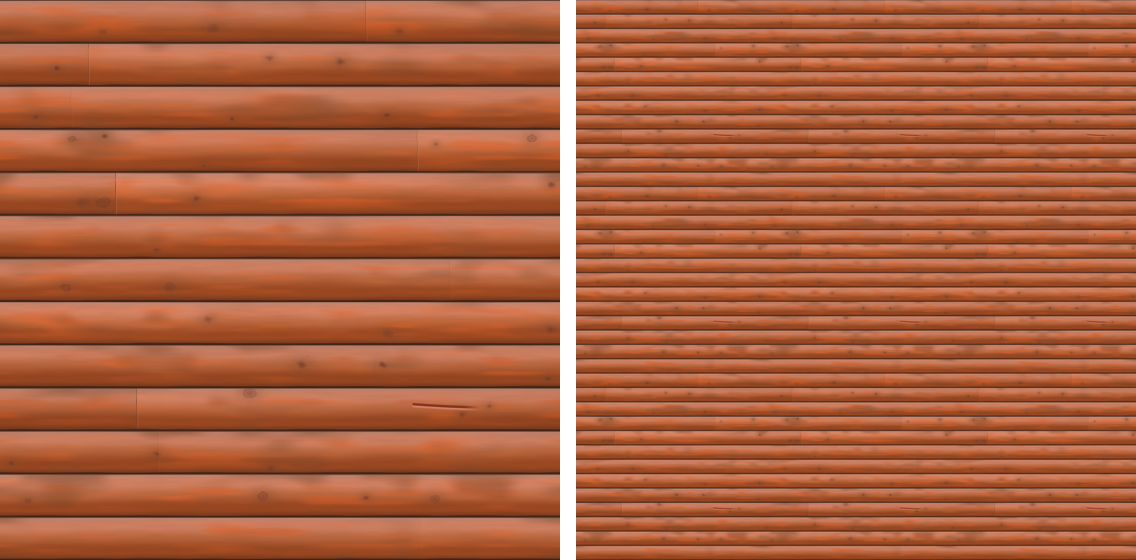
Left, the tile; right, the same tile 3 across and 3 down.
Reproduce this texture procedurally as a three.js fragment shader.

```glsl
varying vec2 vUv;

const float BOARDS = 13.0;
const float SEAM = 0.026;          // seam height, as a share of a board
const float KNOT_SLOTS = 6.0;      // possible knots along a board
const float KNOT_CHANCE = 0.5;
const float GRAIN = 0.075;
const float JOINT_WIDTH = 0.0013;
const float SCRATCH_BOARD = 3.0;
const vec2 SCRATCH_START = vec2(0.735, 0.62);
const vec2 SCRATCH_END = vec2(0.862, 0.54);

const vec3 SEAM_COLOR = vec3(0.25, 0.14, 0.10);
const vec3 UNDERSIDE = vec3(0.49, 0.23, 0.11);
const vec3 LOWER = vec3(0.60, 0.28, 0.13);
const vec3 MIDDLE = vec3(0.73, 0.40, 0.24);
const vec3 UPPER = vec3(0.81, 0.50, 0.38);
const vec3 CREST = vec3(0.75, 0.51, 0.42);
const vec3 TOP_EDGE = vec3(0.46, 0.30, 0.24);
const vec3 ORANGE = vec3(0.85, 0.37, 0.16);
const vec3 STAIN = vec3(0.46, 0.27, 0.16);
const vec3 KNOT = vec3(0.40, 0.20, 0.17);
const vec3 SCRATCH_DARK = vec3(0.50, 0.15, 0.08);
const vec3 SCRATCH_LIGHT = vec3(0.90, 0.60, 0.48);

float hash(vec2 p) {
  vec3 q = fract(p.xyx * 0.1031);
  q += dot(q, q.yzx + 33.33);
  return fract((q.x + q.y) * q.z);
}

// Value noise that wraps along x; each seed is a separate field.
float noise(vec2 p, float period, float seed) {
  vec2 i = floor(p);
  vec2 f = p - i;
  f = f * f * (3.0 - 2.0 * f);
  float x0 = mod(i.x, period);
  float x1 = mod(i.x + 1.0, period);
  float y = i.y + seed * 37.0;
  return mix(mix(hash(vec2(x0, y)), hash(vec2(x1, y)), f.x),
             mix(hash(vec2(x0, y + 1.0)), hash(vec2(x1, y + 1.0)), f.x), f.y);
}

float wrapDelta(float d) {
  return fract(d + 0.5) - 0.5;
}

// Rounded board shading, from the underside to the crest.
vec3 boardProfile(float h) {
  vec3 c = mix(UNDERSIDE, LOWER, smoothstep(0.02, 0.16, h));
  c = mix(c, MIDDLE, smoothstep(0.24, 0.54, h));
  c = mix(c, UPPER, smoothstep(0.48, 0.76, h));
  c = mix(c, CREST, smoothstep(0.84, 0.95, h));
  return mix(c, TOP_EDGE, smoothstep(0.96, 0.995, h));
}

vec3 addKnots(vec3 c, float u, float h, float id) {
  for (float k = 0.0; k < KNOT_SLOTS; k++) {
    vec2 key = vec2(k + 11.0, id * 7.0 + 3.0);
    float present = step(hash(key), KNOT_CHANCE);
    float x = (k + hash(key + 31.0)) / KNOT_SLOTS;
    float y = mix(0.12, 0.9, hash(key + 57.0));
    float size = mix(0.004, 0.011, hash(key + 83.0));
    float ringed = hash(key + 109.0);
    vec2 d = vec2(wrapDelta(u - x), (h - y) / BOARDS * 1.35);
    float r = length(d) / size + 0.5 * (noise(vec2(u * 160.0, h * 12.0), 160.0, id + 70.0) - 0.5);
    float halo = 0.28 * exp(-0.16 * r * r);
    float ring = 0.35 * ringed * smoothstep(0.45, 0.0, abs(r - 0.9));
    float core = mix(0.6, 0.2, ringed) * smoothstep(1.0, 0.2, r);
    c = mix(c, STAIN, present * halo);
    c = mix(c, KNOT, present * max(ring, core));
  }
  return c;
}

vec3 addScratch(vec3 c, float u, float h) {
  float t = (u - SCRATCH_START.x) / (SCRATCH_END.x - SCRATCH_START.x);
  float bow = 0.05 * t * (1.0 - t);
  float d = h - mix(SCRATCH_START.y, SCRATCH_END.y, t) + bow;
  float span = smoothstep(0.0, 0.03, t) * smoothstep(1.0, 0.7, t);
  c = mix(c, SCRATCH_LIGHT, 0.6 * span * smoothstep(0.05, 0.0, abs(d + 0.045)));
  return mix(c, SCRATCH_DARK, 0.85 * span * smoothstep(0.045, 0.01, abs(d)));
}

void main() {
  float row = vUv.y * BOARDS;
  float id = mod(floor(row), BOARDS);
  float h = fract(row);
  float u = vUv.x;

  // Uneven rounding and paint
  float cloud = noise(vec2(u * 7.0, h * 2.0), 7.0, id + 1.0);
  float patches = noise(vec2(u * 18.0, h * 3.0), 18.0, id + 20.0);
  float streak = noise(vec2(u * 10.0, h * 9.0), 10.0, id + 40.0);
  float fine = noise(vec2(u * 36.0, h * 22.0), 36.0, id + 60.0);
  vec3 color = boardProfile(clamp(h + 0.10 * (cloud - 0.5) * h * (1.0 - h) * 4.0, 0.0, 1.0));
  float body = smoothstep(0.08, 0.4, h) * smoothstep(1.0, 0.7, h);
  color = mix(color, ORANGE, 0.55 * body * smoothstep(0.45, 0.95, 0.6 * streak + 0.4 * patches));
  color = mix(color, STAIN, 0.42 * smoothstep(0.55, 0.95, 0.55 * cloud + 0.45 * patches));
  color *= 1.0 + GRAIN * (0.6 * streak + 0.4 * fine - 0.5);
  color *= 0.975 + 0.05 * hash(vec2(id, 5.0));

  // Butt joint, with a tone step between the board ends
  float jointX = hash(vec2(id + 3.0, 91.0));
  float jointDepth = pow(hash(vec2(id + 8.0, 47.0)), 2.0);
  float jointD = wrapDelta(u - jointX + 0.0008 * (noise(vec2(0.0, h * 6.0), 4.0, id + 90.0) - 0.5));
  color *= 1.0 + 0.07 * jointDepth * (0.5 - fract(u - jointX));
  color = mix(color, STAIN, 0.65 * jointDepth * smoothstep(JOINT_WIDTH, 0.0, abs(jointD)));
  color = mix(color, CREST, 0.3 * jointDepth * smoothstep(JOINT_WIDTH, 0.0, abs(jointD - 0.0022)));

  color = addKnots(color, u, h, id);
  if (id == SCRATCH_BOARD) color = addScratch(color, u, h);

  // Dark seam of slightly uneven height
  float seam = SEAM * (0.7 + 0.7 * noise(vec2(u * 24.0, 0.0), 24.0, id + 110.0));
  color = mix(SEAM_COLOR, color, smoothstep(seam * 0.5, seam + 0.025, h));
  color = mix(color, SEAM_COLOR, 0.6 * smoothstep(0.975, 1.0, h));
  gl_FragColor = vec4(color, 1.0);
}
```
